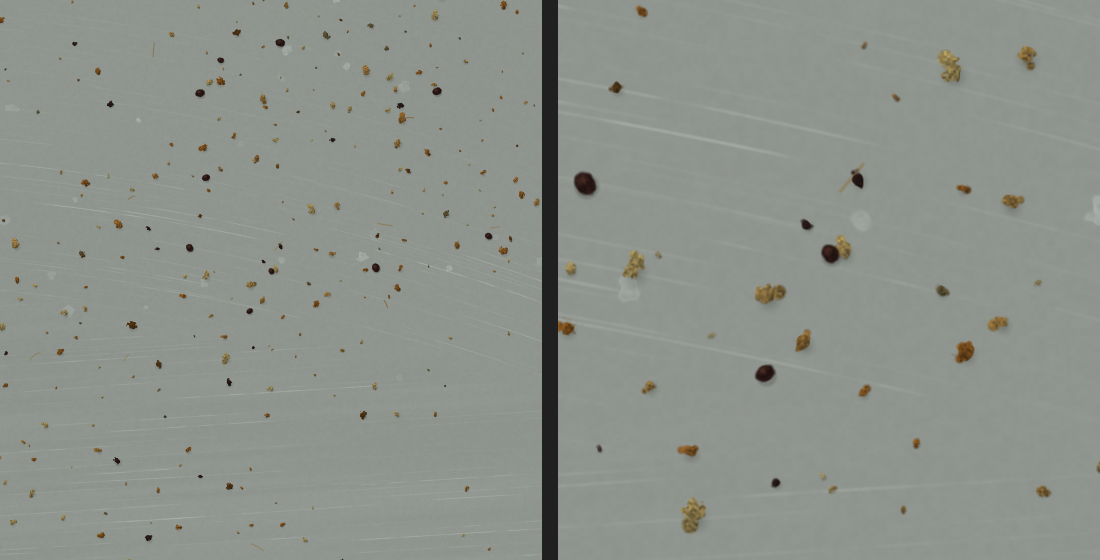
Left: the whole. Right: its middle third, enlarged.
Reproduce this texture procedurally as a Shadertoy shader.

```glsl
// Crumbs, dark seeds, pale flakes and fibres scattered on a finely scratched grey-green board.
#define BOARD vec3(0.562, 0.584, 0.560)
#define AMBER vec3(0.47, 0.29, 0.09)
#define TAN vec3(0.56, 0.49, 0.30)
#define SEED_DARK vec3(0.14, 0.08, 0.07)
#define FLAKE_PALE vec3(0.69, 0.72, 0.70)
#define CRUMB_GRID 21.0
#define CRUMB_DENSITY 0.62
#define CRUMB_MIN 0.0019
#define CRUMB_MAX 0.0082
#define SCRATCH_WIDTH 0.0019
#define SCRATCH_LIGHT 0.085
#define SOFTNESS 0.0013

const int CRUMB = 0, SEED = 1, FLAKE = 2, FIBRE = 3;

vec4 hash4(vec2 cell, float seed) {
    vec2 p = cell + 100.0 + seed * vec2(17.3, 41.7);
    vec4 q = fract(p.xyxy * vec4(0.1031, 0.1030, 0.0973, 0.1099));
    q += dot(q, q.wzxy + 33.33);
    return fract((q.xxyz + q.yzzw) * q.zywx);
}

float noise(vec2 p) {
    vec2 i = floor(p), f = fract(p);
    f = f * f * (3.0 - 2.0 * f);
    vec2 e = vec2(0.0, 1.0);
    return mix(mix(hash4(i, 0.0).x, hash4(i + e.yx, 0.0).x, f.x),
               mix(hash4(i + e, 0.0).x, hash4(i + e.yy, 0.0).x, f.x), f.y);
}

// Coverage of a shape from its signed distance
float cover(float d) {
    float s = max(SOFTNESS, 0.8 / iResolution.y);
    return 1.0 - smoothstep(-s, s, d);
}

// Broken hairlines running along q.x, one random dash per cell
float scratches(vec2 q, float rows, float seed) {
    float row = floor(q.y * rows);
    float x = q.x * 1.7 + 9.0 * hash4(vec2(row, 3.0), seed).x;
    vec4 h = hash4(vec2(floor(x), row), seed);
    float along = fract(x) - 0.5;
    float across = fract(q.y * rows) - mix(0.25, 0.75, h.x) + along * (h.w - 0.5) * 0.4;
    float line = 1.0 - smoothstep(0.0, SCRATCH_WIDTH, abs(across) / rows);
    float len = mix(0.25, 0.95, h.y);
    float ends = 1.0 - smoothstep(len - 0.25, len, abs(along) * 2.0);
    float wear = smoothstep(0.2, 0.7, noise(vec2(q.x * 38.0, row * 5.3)));
    return line * ends * h.z * h.z * mix(0.25, 1.0, wear);
}

vec3 board(vec2 p) {
    vec2 sweep = vec2(p.x, p.y + 0.10 * p.x + 0.13 * p.x * p.x);
    vec2 level = vec2(p.x, p.y - 0.065 * p.x);
    float lower = 1.0 - smoothstep(-0.04, 0.04, p.y - 0.47 + 0.17 * p.x);
    float band = 0.22 + 0.78 * exp(-pow((sweep.y - 0.63) / 0.13, 2.0));
    float lines = (1.0 - lower) * band * (scratches(sweep, 85.0, 1.0) + scratches(sweep, 47.0, 2.0))
                + lower * 0.8 * (scratches(level, 80.0, 3.0) + scratches(level, 45.0, 4.0));
    float brushed = noise(vec2(level.x * 2.5, level.y * 75.0)) - 0.5;
    float mottle = noise(p * 190.0) + noise(p * 410.0) - 1.0;
    float glow = noise(p * 2.3) - 0.5;
    return BOARD + SCRATCH_LIGHT * lines + 0.018 * lower * brushed + 0.010 * mottle + 0.010 * glow;
}

// Paints one kind of debris, at most one piece per grid cell
void scatter(inout vec3 col, vec2 p, float grid, float density, int kind) {
    float seed = 10.0 + float(kind) * 7.0;
    for (int j = -1; j <= 1; j++)
    for (int i = -1; i <= 1; i++) {
        vec2 cell = floor(p * grid) + vec2(i, j);
        vec4 h = hash4(cell, seed), g = hash4(cell, seed + 2.0);
        vec2 centre = (cell + h.xy) / grid;
        float cluster = 0.4 + 1.2 * smoothstep(0.3, 0.7, noise(centre * 4.5 + 7.0));
        float height = smoothstep(0.25, 0.6, centre.y + 0.25 * centre.x);
        float chance = density * cluster * mix(kind == CRUMB ? 0.55 : 0.3, 1.0, height);
        if (kind == FIBRE) chance = density;
        if (h.z > chance) continue;

        float a = 6.2832 * h.w;
        vec2 off = p - centre, q = mat2(cos(a), -sin(a), sin(a), cos(a)) * off;
        float rough = noise(q * 330.0 + cell * 13.0);
        float fine = noise(q * 650.0 + cell * 29.0);

        if (kind == CRUMB) {
            float r = mix(CRUMB_MIN, CRUMB_MAX, g.x * g.x);
            float body = length(q * vec2(1.0, 1.0 + 0.7 * g.y)) - r * (0.55 + 0.75 * rough);
            float lobe = length(q - r * vec2(0.9, 0.5 * g.z)) - r * (0.2 + 0.5 * g.w);
            float d = min(body, lobe);
            vec3 tint = mix(AMBER, TAN, smoothstep(0.25, 0.85, g.z));
            if (g.w < 0.09) tint = SEED_DARK;
            else if (g.w < 0.24) tint *= 0.62;
            float light = 0.9 + 0.5 * (fine - 0.5) + 0.22 * clamp(dot(off, vec2(-0.5, 0.8)) / r, -1.0, 1.0);
            float shade = 1.0 - smoothstep(-r, r * 0.8, length(off + r * vec2(-0.2, 0.5)) - r * 0.6);
            col *= 1.0 - 0.22 * shade;
            col = mix(col, tint * light, cover(d) * mix(0.65, 0.96, smoothstep(0.0, 0.3, g.x)));
        } else if (kind == SEED) {
            float r = mix(0.0058, 0.0085, g.x);
            float d = length(q * vec2(1.0, 1.25)) - r * (0.92 + 0.14 * rough);
            float glint = 1.0 - smoothstep(0.0, r * 0.7, length(off - r * vec2(-0.25, 0.3)));
            col *= 1.0 - 0.15 * cover(length(off + vec2(-0.001, 0.002)) - r);
            col = mix(col, SEED_DARK * (0.75 + 0.5 * fine) + vec3(0.13, 0.08, 0.06) * glint, cover(d));
        } else if (kind == FLAKE) {
            float r = mix(0.004, 0.011, g.x);
            float d = length(q * vec2(1.0, 1.0 + 0.6 * g.y)) - r * (0.5 + 0.8 * noise(q * 190.0 + cell * 5.0));
            float rim = 1.0 - smoothstep(0.0, 0.003, abs(d));
            col = mix(col, FLAKE_PALE, cover(d) * mix(0.12, 0.6, g.z * g.z) * (0.4 + rough) + 0.12 * rim);
        } else {
            q.y += (g.x - 0.5) * 45.0 * q.x * q.x;
            float d = max(abs(q.y) - 0.0008, abs(q.x) - mix(0.006, 0.014, g.y));
            col = mix(col, mix(AMBER, TAN, g.z), 0.7 * cover(d));
        }
    }
}

void mainImage(out vec4 fragColor, in vec2 fragCoord) {
    vec2 p = fragCoord / iResolution.y;
    vec3 col = board(p);
    scatter(col, p, 9.0, 0.36, FLAKE);
    scatter(col, p, 8.0, 0.14, FIBRE);
    scatter(col, p, CRUMB_GRID, CRUMB_DENSITY, CRUMB);
    scatter(col, p, 8.0, 0.19, SEED);
    fragColor = vec4(clamp(col, 0.0, 1.0), 1.0);
}
```
